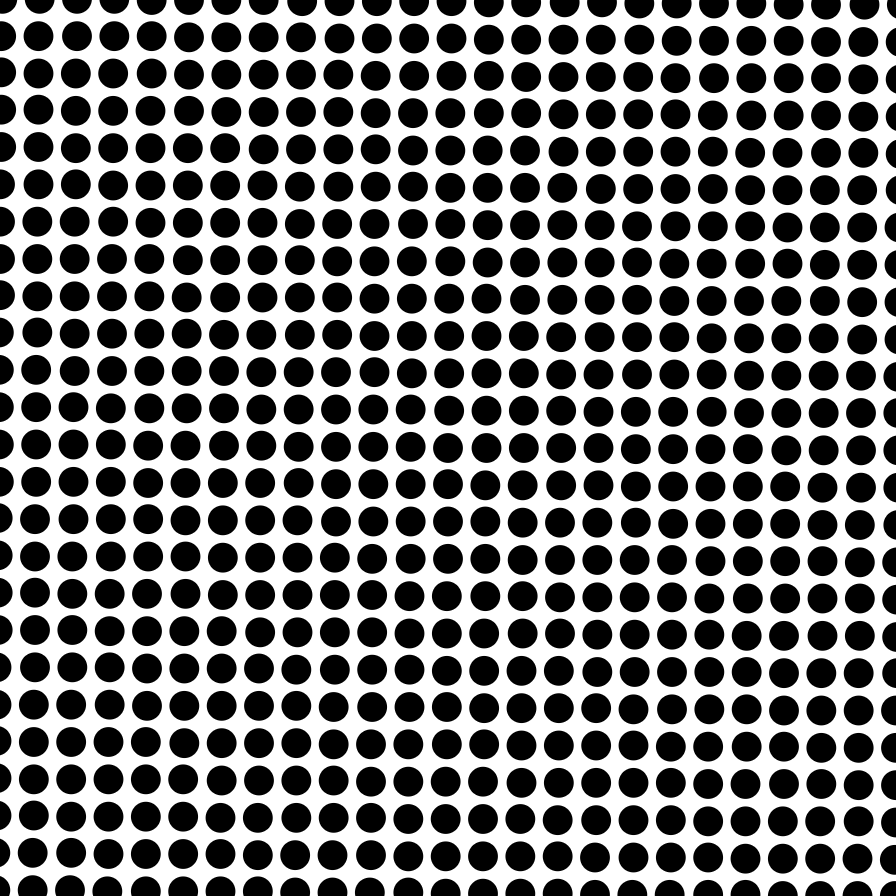
Reproduce this pattern procedurally as a WebGL 2 fragment shader.

```glsl
#version 300 es
precision highp float;
// Slightly tilted square grid of black dots on white, about 24 across and 24 down.

uniform vec2 u_resolution;
out vec4 outColor;

const vec3 PAPER = vec3(1.0);
const vec3 INK = vec3(0.0);
const vec2 PITCH = vec2(0.04184, 0.04146);  // dot spacing across and up
const vec2 CENTRE_DOT = vec2(0.0005, 0.0006); // offset from the canvas centre
const float TILT = -0.0072;                 // radians, clockwise
const float RADIUS = 0.01662;
const float SNAP = 1.0 / 768.0;             // coarse placement of dot centres

// Signed distance to the dot nearest to p.
float dotDistance(vec2 p) {
    float c = cos(TILT), s = sin(TILT);
    mat2 tilt = mat2(c, s, -s, c);
    vec2 cell = floor(((p - CENTRE_DOT) * tilt) / PITCH + 0.5);
    vec2 centre = CENTRE_DOT + tilt * (cell * PITCH);
    centre = floor(centre / SNAP + 0.5) * SNAP;
    return length(p - centre) - RADIUS;
}

void main() {
    float side = min(u_resolution.x, u_resolution.y);
    vec2 p = (gl_FragCoord.xy - 0.5 * u_resolution) / side;

    // Edge softened over one pixel
    float coverage = clamp(0.5 - dotDistance(p) * side, 0.0, 1.0);
    outColor = vec4(mix(PAPER, INK, coverage), 1.0);
}
```
